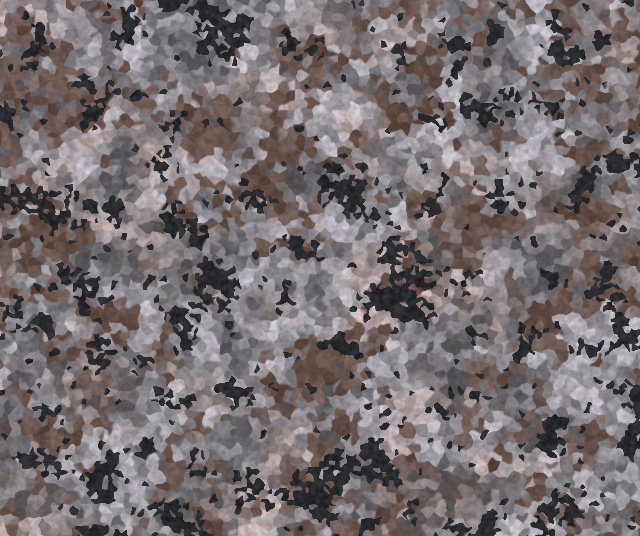
This texture is drawn by a WebGL 2 fragment shader. Its source:

```glsl
#version 300 es
precision highp float;
precision highp int;

uniform vec2 u_resolution;
out vec4 fragColor;

// Integer hash: three random values per lattice cell
vec3 hash3(vec2 cell, uint seed) {
    uvec3 v = uvec3(uvec2(ivec2(cell)), seed);
    v = v * 1664525u + 1013904223u;
    v.x += v.y * v.z;
    v.y += v.z * v.x;
    v.z += v.x * v.y;
    v ^= v >> 16u;
    v.x += v.y * v.z;
    v.y += v.z * v.x;
    v.z += v.x * v.y;
    return vec3(v >> 8u) / 16777216.0;
}

// Smooth value noise, turned per seed to hide the lattice
float noise(vec2 p, uint seed) {
    float angle = 0.4 + 1.3 * float(seed);
    p = mat2(cos(angle), sin(angle), -sin(angle), cos(angle)) * p;
    vec2 i = floor(p);
    vec2 f = fract(p);
    f = f * f * (3.0 - 2.0 * f);
    float low = mix(hash3(i, seed).x, hash3(i + vec2(1, 0), seed).x, f.x);
    float high = mix(hash3(i + vec2(0, 1), seed).x, hash3(i + vec2(1, 1), seed).x, f.x);
    return mix(low, high, f.y);
}

// Colour of one quartz or feldspar grain
vec3 grainColour(vec2 centre, vec3 rnd) {
    float tone = 0.54 + 0.32 * (noise(centre * 15.0, 1u) - 0.5)
               + 0.2 * (noise(centre * 32.0, 2u) - 0.5)
               + 0.28 * (rnd.y - 0.5);
    vec3 grey = clamp(tone, 0.33, 0.76) * vec3(1.0, 0.975, 1.025);

    // Pinkish cast on some patches
    float blush = smoothstep(0.5, 0.85, 0.7 * noise(centre * 11.0, 3u) + 0.3 * rnd.z);
    grey *= mix(vec3(1.0), vec3(1.06, 0.98, 0.92), blush);

    // Rusty brown drifts
    float rust = 0.45 * noise(centre * 9.0, 4u) + 0.55 * noise(centre * 25.0, 5u)
               + 0.35 * (rnd.x - 0.5);
    vec3 brown = mix(vec3(0.33, 0.245, 0.21), vec3(0.47, 0.39, 0.37), rnd.z);
    return mix(grey, brown, smoothstep(0.54, 0.66, rust));
}

// Pale and brown crystals as softly joined Voronoi cells
vec3 crystals(vec2 p) {
    vec2 q = p * 58.0;
    vec4 sum = vec4(0.0);
    for (int y = -1; y <= 1; y++) {
        for (int x = -1; x <= 1; x++) {
            vec2 cell = floor(q) + vec2(x, y);
            vec2 centre = cell + hash3(cell, 11u).xy;
            vec2 d = q - centre;
            float weight = exp(-16.0 * dot(d, d));
            sum += weight * vec4(grainColour(centre / 58.0, hash3(cell, 12u)), 1.0);
        }
    }
    return sum.rgb / sum.a;
}

// Coverage of black mica flakes, gathered into clusters
float mica(vec2 p) {
    vec2 q = p * 98.0;
    vec2 sum = vec2(0.0);
    for (int y = -1; y <= 1; y++) {
        for (int x = -1; x <= 1; x++) {
            vec2 cell = floor(q) + vec2(x, y);
            vec3 rnd = hash3(cell, 21u);
            vec2 centre = cell + rnd.xy;
            float cluster = smoothstep(0.64, 0.88, noise(centre / 98.0 * 20.0, 6u));
            float flake = step(rnd.z, 0.022 + 0.76 * cluster);
            vec2 d = q - centre;
            sum += exp(-13.0 * dot(d, d)) * vec2(flake, 1.0);
        }
    }
    return smoothstep(0.15, 0.85, sum.x / sum.y);
}

void main() {
    vec2 p = gl_FragCoord.xy / u_resolution.y;

    // Ragged grain outlines
    vec2 ragged = p + 0.009 * (vec2(noise(p * 85.0, 7u), noise(p * 85.0, 8u)) - 0.5);
    vec3 colour = crystals(ragged);

    // Flaws and grit inside the crystals
    float grit = 0.6 * noise(p * 120.0, 9u) + 0.4 * noise(p * 210.0, 10u) - 0.5;
    colour *= 1.0 + 0.3 * grit;

    // Mica with a faint blue sheen
    vec3 black = vec3(0.145, 0.15, 0.17) * (1.0 + 0.9 * grit);
    colour = mix(colour, black, 0.96 * mica(ragged));

    fragColor = vec4(colour, 1.0);
}
```
